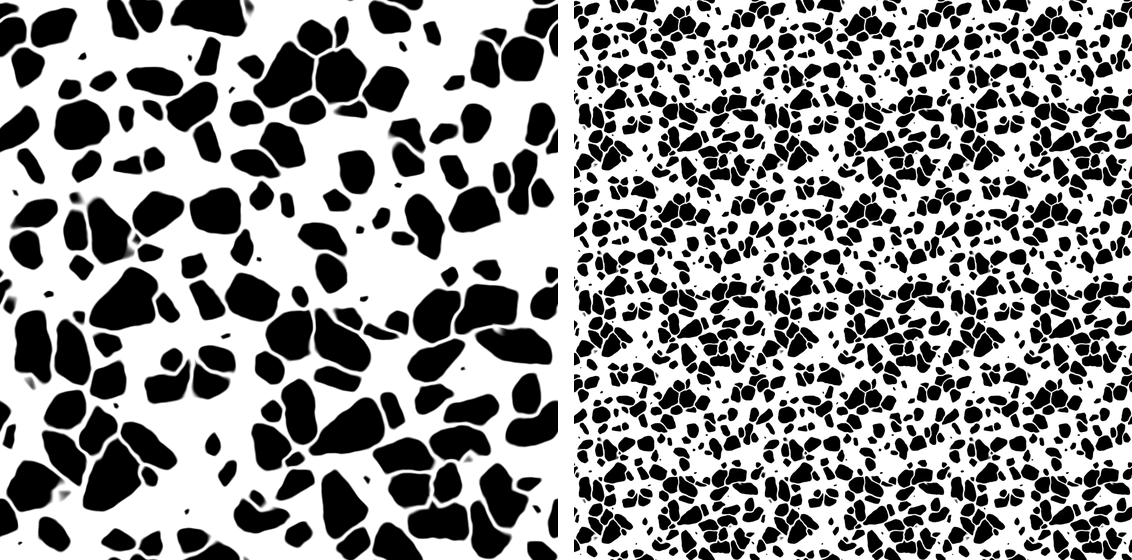
Left: one tile. Right: repeated 3 by 3.
Write a Shadertoy shader that draws this texture.

```glsl
// Scattered black stones on white, tiling in both directions.
// Each cell of a wrapping grid holds a rounded random polygon; where two
// stones meet they are cut back to leave a narrow gap. Specks fill some voids.

const float TAU = 6.2831853;
const float STONE_GRID = 12.0;
const float SPECK_GRID = 16.0;
const float REACH = 0.13;   // farthest influence of one stone
const float GAP = 0.006;    // white joint between touching stones

vec3 hash3(vec3 id) {
    uvec3 v = uvec3(id) * 1664525u + 1013904223u;
    v.x += v.y * v.z; v.y += v.z * v.x; v.z += v.x * v.y;
    v ^= v >> 16u;
    v.x += v.y * v.z; v.y += v.z * v.x; v.z += v.x * v.y;
    return vec3(v >> 8u) / 16777216.0;
}

// Smooth value noise that wraps after one canvas, centred on zero.
vec2 wrapNoise(vec2 p, float period, float salt) {
    vec2 cell = floor(p * period), f = fract(p * period);
    f = f * f * (3.0 - 2.0 * f);
    vec2 lo = mod(cell, period), hi = mod(cell + 1.0, period);
    vec2 a = hash3(vec3(lo, salt)).xy;
    vec2 b = hash3(vec3(hi.x, lo.y, salt)).xy;
    vec2 c = hash3(vec3(lo.x, hi.y, salt)).xy;
    vec2 d = hash3(vec3(hi, salt)).xy;
    return mix(mix(a, b, f.x), mix(c, d, f.x), f.y) - 0.5;
}

float smoothMax(float a, float b, float k) {
    float h = max(k - abs(a - b), 0.0) / k;
    return max(a, b) + 0.25 * k * h * h;
}

// Signed distance to a rotated, stretched polygon with softened corners.
float polygonGrain(vec2 q, vec3 id, float size) {
    vec3 look = hash3(id + vec3(0.0, 0.0, 50.0));
    float turn = TAU * look.x, stretch = sqrt(mix(1.05, 2.6, look.y));
    q = mat2(cos(turn), -sin(turn), sin(turn), cos(turn)) * q;
    vec2 axes = size * vec2(stretch, 1.0 / stretch);
    float sharpness = 10.0 / size, sum = 0.0;
    for (int k = 0; k < 7; k++) {
        vec3 h = hash3(id + vec3(0.0, 0.0, float(k)));
        float angle = (float(k) + 0.8 * (h.x - 0.5)) * TAU / 7.0;
        vec2 normal = vec2(cos(angle), sin(angle));
        float support = length(axes * normal) * mix(0.75, 1.1, h.y);
        sum += exp(clamp(sharpness * (dot(q, normal) - support), -80.0, 80.0));
    }
    return log(sum) / sharpness;
}

// Distance to the stones: the nearest one, trimmed against the second nearest.
float stones(vec2 p) {
    float nearest = REACH, second = REACH;
    vec2 home = floor(p * STONE_GRID);
    for (int y = -2; y <= 2; y++)
    for (int x = -2; x <= 2; x++) {
        vec2 cell = home + vec2(x, y);
        vec3 id = vec3(mod(cell, STONE_GRID), 100.0);
        vec3 r = hash3(id + vec3(0.0, 0.0, 90.0));
        vec2 q = p - (cell + 0.5 + 0.85 * (r.xy - 0.5)) / STONE_GRID;
        if (dot(q, q) > REACH * REACH) continue;
        float d = polygonGrain(q, id, mix(0.017, 0.056, pow(r.z, 1.3)));
        second = min(second, max(nearest, d));
        nearest = min(nearest, d);
    }
    return smoothMax(nearest, 0.5 * (nearest - second + GAP), 0.005);
}

// Tiny grains, kept only where their whole body lies clear of the stones.
float specks(vec2 p) {
    vec2 cell = floor(p * SPECK_GRID);
    vec3 id = vec3(mod(cell, SPECK_GRID), 300.0);
    vec3 r = hash3(id + vec3(0.0, 0.0, 90.0));
    if (r.z > 0.35) return REACH;
    vec2 centre = (cell + 0.5 + 0.4 * (r.xy - 0.5)) / SPECK_GRID;
    float size = mix(0.003, 0.009, r.z / 0.35);
    if (stones(centre) < 1.4 * size + GAP) return REACH;
    return polygonGrain(p - centre, id, size);
}

void mainImage(out vec4 fragColor, in vec2 fragCoord) {
    vec2 uv = fragCoord / iResolution.xy;

    // Bend the outlines slightly and roughen them.
    vec2 p = uv + 0.010 * wrapNoise(uv, 24.0, 500.0)
                + 0.003 * wrapNoise(uv, 80.0, 600.0);

    float d = min(stones(p), specks(p));
    float softness = max(0.002, 0.7 / iResolution.y);
    fragColor = vec4(vec3(smoothstep(-softness, softness, d)), 1.0);
}
```
